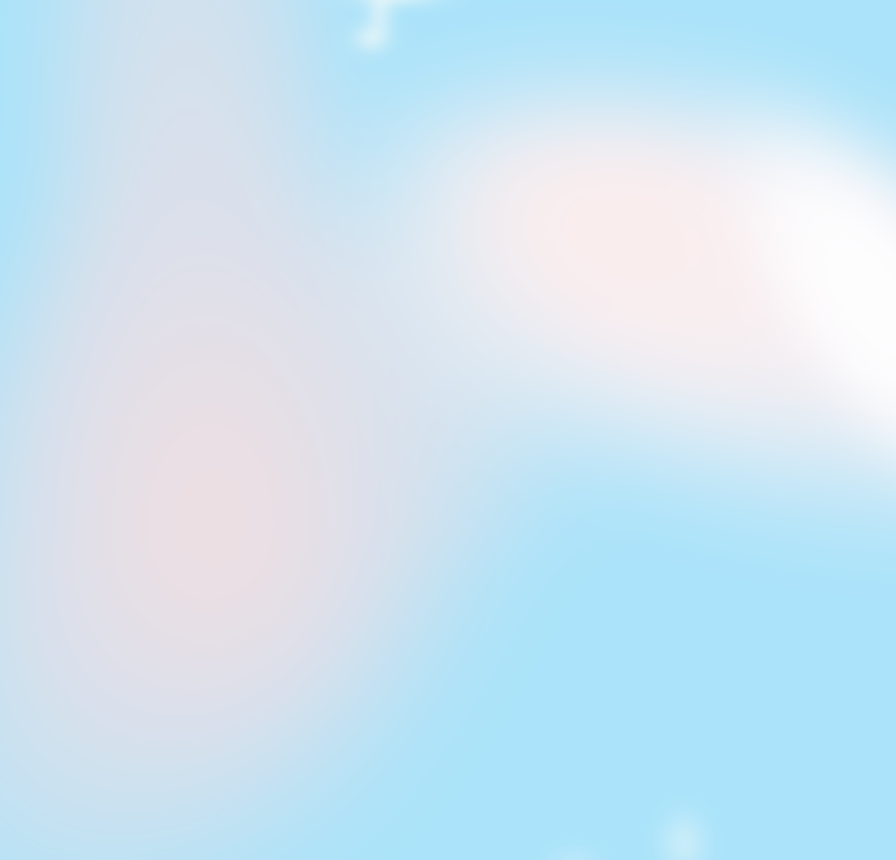
Give the GLSL for this background, as a WebGL 1 fragment shader.

```glsl
precision highp float;

// Soft pastel sky: a teardrop of rosy haze on the left, a tilted blush cloud
// with a white crest on the right, and faint wisps at the top and bottom.
// Each part is a smooth glow, blended in turn over a flat blue.

#define SKY        vec3(0.665, 0.890, 0.980)
#define HAZE       vec3(0.850, 0.880, 0.925)
#define ROSE       vec3(0.930, 0.872, 0.890)
#define MIST       vec3(0.830, 0.895, 0.940)
#define CLOUD      vec3(0.960, 0.935, 0.950)
#define BLUSH      vec3(0.985, 0.930, 0.930)
#define CREST      vec3(0.995, 0.992, 0.996)
#define WISP       vec3(0.880, 0.955, 0.975)
#define CLOUD_TILT -0.3
#define CREST_TILT -1.02

uniform vec2 u_resolution;

// Falloff from 1 at the centre; a higher sharpness gives a flatter middle.
float falloff(vec2 d, float sharpness) {
  return exp(-pow(dot(d, d) + 1e-5, sharpness));
}

// Tilted elliptical glow with separate radii on its negative and positive sides.
float glow(vec2 p, vec2 centre, float angle, vec2 radiusNeg, vec2 radiusPos, float sharpness) {
  float c = cos(angle), s = sin(angle);
  vec2 q = p - centre;
  q = vec2(c * q.x + s * q.y, c * q.y - s * q.x);
  return falloff(q / mix(radiusNeg, radiusPos, step(0.0, q)), sharpness);
}

// Round or oval puff without tilt.
float puff(vec2 p, vec2 centre, vec2 radius) {
  return falloff((p - centre) / radius, 1.0);
}

// Haze that narrows upwards and leans left towards its foot.
float teardrop(vec2 p) {
  float rise = p.y - 0.39;
  float axis = 0.235 + 0.32 * min(rise, 0.0) - 0.05 * max(rise, 0.0);
  float width = mix(0.29, 0.17, smoothstep(0.35, 0.82, p.y));
  float height = rise < 0.0 ? 0.41 : 1.0;
  return falloff(vec2((p.x - axis) / width, rise / height), 1.75);
}

void main() {
  vec2 p = gl_FragCoord.xy / u_resolution;
  vec3 color = SKY;

  // Mist joining the two large shapes
  float mist = glow(p, vec2(0.45, 0.58), 0.0, vec2(0.18, 0.20), vec2(0.19, 0.20), 1.4);
  color = mix(color, MIST, 0.9 * mist);

  // Left haze and its rosy core
  color = mix(color, HAZE, teardrop(p));
  float rose = glow(p, vec2(0.235, 0.39), 0.0, vec2(0.17, 0.21), vec2(0.17, 0.28), 1.0);
  color = mix(color, ROSE, 0.92 * rose);

  // Right cloud: crisp above, soft below
  float cloud = glow(p, vec2(0.78, 0.695), CLOUD_TILT, vec2(0.33, 0.235), vec2(0.52, 0.19), 1.7);
  color = mix(color, CLOUD, cloud);
  float blush = glow(p, vec2(0.70, 0.73), CLOUD_TILT, vec2(0.19, 0.12), vec2(0.19, 0.10), 1.2);
  color = mix(color, BLUSH, 0.85 * blush);

  // White crest running off the right edge
  float crest = glow(p, vec2(0.965, 0.66), CREST_TILT, vec2(0.20, 0.09), vec2(0.25, 0.10), 1.5);
  color = mix(color, CREST, crest);

  // Small wisps at the top and bottom edges
  float wisps = 0.75 * puff(p, vec2(0.414, 0.955), vec2(0.020, 0.016));
  wisps += 0.65 * puff(p, vec2(0.424, 0.983), vec2(0.015, 0.022));
  wisps += 0.75 * puff(p, vec2(0.443, 1.004), vec2(0.045, 0.012));
  wisps += 0.55 * puff(p, vec2(0.763, 0.020), vec2(0.026, 0.034));
  wisps += 0.25 * puff(p, vec2(0.640, 0.000), vec2(0.030, 0.018));
  color = mix(color, WISP, min(wisps, 0.9));

  gl_FragColor = vec4(color, 1.0);
}
```
